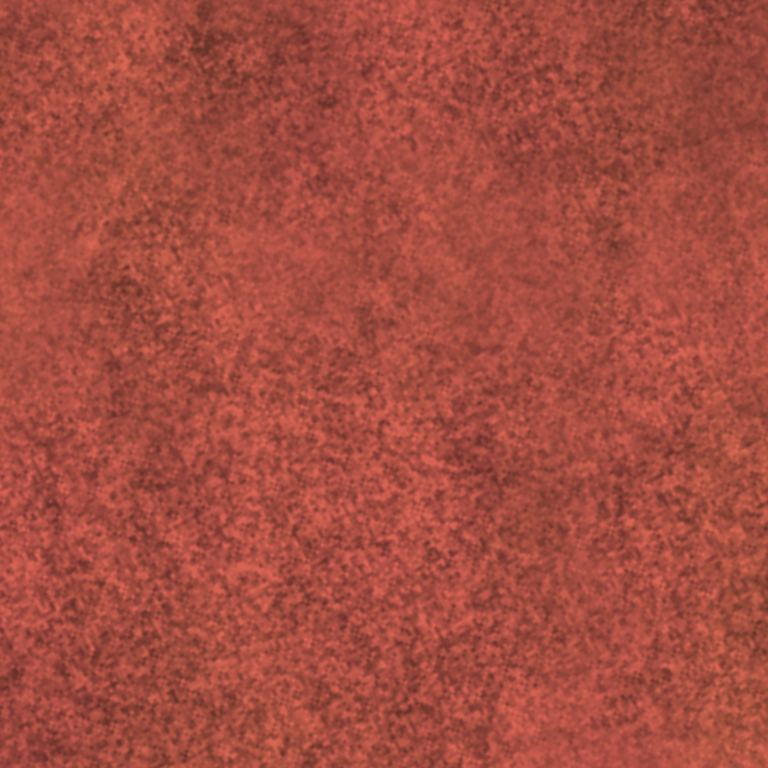
This texture is drawn by a WebGL 2 fragment shader. Its source:

```glsl
#version 300 es
precision highp float;
// Weathered red plaster: fine mottled grain over soft clouds and vertical stains.

uniform vec2 u_resolution;
out vec4 fragColor;

const vec3 DARK_RED = vec3(0.42, 0.199, 0.166);
const vec3 LIGHT_RED = vec3(0.84, 0.391, 0.324);
const vec3 WARM_SHIFT = vec3(0.0, 0.035, -0.015);
const float BASE_TONE = 0.55;

const float GRAIN_COARSE = 118.0;   // cells across the canvas
const float GRAIN_FINE = 205.0;
const float GRAIN_CONTRAST = 0.46;
const float MOTTLE_SCALE = 32.0;
const float MOTTLE_CONTRAST = 0.19;
const vec2 CLOUD_SCALE = vec2(6.0, 3.2);
const float CLOUD_CONTRAST = 0.46;
const vec2 STAIN_SCALE = vec2(15.0, 1.8);
const float STAIN_CONTRAST = 0.13;
const vec2 SCUFF_SCALE = vec2(24.0, 62.0);
const float SCUFF_DEPTH = 0.2;

float hash(vec2 p) {
    vec3 q = fract(p.xyx * vec3(0.1031, 0.1030, 0.0973));
    q += dot(q, q.yzx + 33.33);
    return fract((q.x + q.y) * q.z);
}

float valueNoise(vec2 p) {
    vec2 cell = floor(p);
    vec2 f = fract(p);
    f = f * f * (3.0 - 2.0 * f);
    float low = mix(hash(cell), hash(cell + vec2(1.0, 0.0)), f.x);
    float high = mix(hash(cell + vec2(0.0, 1.0)), hash(cell + vec2(1.0, 1.0)), f.x);
    return mix(low, high, f.y);
}

vec2 rotate(vec2 p, float angle) {
    float c = cos(angle), s = sin(angle);
    return vec2(c * p.x - s * p.y, s * p.x + c * p.y);
}

float fbm(vec2 p) {
    float sum = 0.0, weight = 0.5, total = 0.0;
    for (int i = 0; i < 4; i++) {
        sum += weight * valueNoise(p);
        total += weight;
        weight *= 0.5;
        p = rotate(p, 0.4) * 2.03 + 17.3;
    }
    return sum / total;
}

// Two rotated noise layers, centred on zero
float grain(vec2 uv) {
    float coarse = valueNoise(rotate(uv, 0.35) * GRAIN_COARSE + 71.0);
    float fine = valueNoise(rotate(uv, -0.5) * GRAIN_FINE + 213.0);
    return coarse + fine - 1.0;
}

// Sparse, slightly flattened dark marks
float scuffs(vec2 uv) {
    float mark = valueNoise(rotate(uv, 0.06) * SCUFF_SCALE + 131.0);
    float area = smoothstep(0.5, 0.72, fbm(uv * 6.0 + 47.0));
    return smoothstep(0.68, 0.95, mark) * area;
}

void main() {
    vec2 uv = gl_FragCoord.xy / u_resolution;

    // Broad wear and stains that run down from the top edge
    vec2 bent = uv + 0.025 * (vec2(fbm(uv * 9.0 + 5.0), fbm(uv * 9.0 + 29.0)) - 0.5);
    float cloud = fbm(bent * CLOUD_SCALE + 11.0) - 0.5;
    float stain = valueNoise(bent * STAIN_SCALE + 83.0) - 0.5;
    float topWear = smoothstep(0.72, 1.0, uv.y);
    float mottle = valueNoise(rotate(uv, 0.8) * MOTTLE_SCALE + 59.0) - 0.5;

    // Grain is rougher in some patches than in others
    float roughness = mix(0.65, 1.3, smoothstep(0.3, 0.7, fbm(uv * 4.5 + 97.0)));

    float tone = BASE_TONE;
    tone += CLOUD_CONTRAST * cloud;
    tone += STAIN_CONTRAST * stain * (0.7 + 1.1 * topWear);
    tone -= 0.07 * topWear;
    tone += MOTTLE_CONTRAST * mottle;
    tone += GRAIN_CONTRAST * roughness * grain(uv);
    tone -= SCUFF_DEPTH * scuffs(uv);

    // Red ramp with a slight drift in warmth
    vec3 colour = mix(DARK_RED, LIGHT_RED, clamp(tone, 0.0, 1.0));
    colour += WARM_SHIFT * (fbm(uv * vec2(5.0, 3.0) + 151.0) - 0.5);
    fragColor = vec4(colour, 1.0);
}
```
